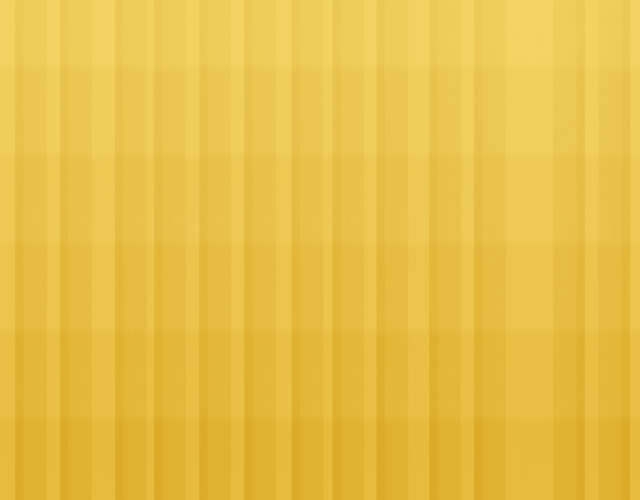
Write a WebGL 2 fragment shader that draws this pattern.

```glsl
#version 300 es
precision highp float;

#define STRIPS 11
#define FOLD_X 0.8275
#define EDGE_WIDTH 0.0130
#define BODY_WIDTH 0.0495
#define BAND_START 0.172
#define BAND_PITCH 0.176
#define BAND_STRENGTH 0.19
#define GRAIN 0.34
#define GOLD vec3(0.880, 0.692, 0.185)
#define STRAW vec3(0.936, 0.812, 0.362)
#define SHADE_STEP vec3(0.021, 0.032, 0.042)

uniform vec2 u_resolution;
out vec4 fragColor;

// Left edges of the strips, as fractions of the canvas width
const float stripEdge[STRIPS] = float[](
    0.0234, 0.0938, 0.1797, 0.2409, 0.3112, 0.3815,
    0.4557, 0.5195, 0.5885, 0.6706, 0.7409);

float hash(vec2 p) {
    vec3 q = fract(p.xyx * 0.1031);
    q += dot(q, q.yzx + 33.33);
    return fract((q.x + q.y) * q.z);
}

float noise(vec2 p) {
    vec2 cell = floor(p);
    vec2 f = fract(p);
    f = f * f * (3.0 - 2.0 * f);
    float low = mix(hash(cell), hash(cell + vec2(1.0, 0.0)), f.x);
    float high = mix(hash(cell + vec2(0.0, 1.0)), hash(cell + 1.0), f.x);
    return mix(low, high, f.y);
}

// Fine upright fibres with faint cross ripples, centred on zero
float woodGrain(vec2 p) {
    float fibres = noise(vec2(p.x * 420.0, p.y * 9.0) + 17.0) - 0.5;
    float threads = noise(vec2(p.x * 760.0, p.y * 24.0) + 53.0) - 0.5;
    float ripples = noise(vec2(p.x * 70.0, p.y * 75.0) + 91.0) - 0.5;
    return 0.5 * fibres + 0.35 * threads + 0.3 * ripples;
}

// Shade across one strip: dark edge, mid body, pale gap
float stripShade(vec2 p, float pixel) {
    float body = smoothstep(-pixel, pixel, p.x - EDGE_WIDTH);
    float gap = smoothstep(-pixel, pixel, p.x - BODY_WIDTH);
    float shade = mix(-0.95, -0.25 + 3.0 * (p.x - EDGE_WIDTH), body);
    shade = mix(shade, 0.85, gap);
    return shade + GRAIN * woodGrain(p) * mix(1.0, 0.45, gap);
}

// Height tone with a soft downward step at each band
float bandTone(float y) {
    float f = fract((y - BAND_START) / BAND_PITCH);
    float saw = 0.5 - f + smoothstep(0.88, 1.0, f);
    return y + BAND_STRENGTH * saw * mix(1.1, 0.8, y);
}

void main() {
    vec2 uv = gl_FragCoord.xy / u_resolution;
    float pixel = 0.8 / u_resolution.x;

    // The strips mirror about one upright axis
    float x = FOLD_X - abs(uv.x - FOLD_X);
    float shade = 0.85 + GRAIN * 0.45 * woodGrain(vec2(x + 0.1, uv.y));
    for (int i = 0; i < STRIPS; i++) {
        float d = x - stripEdge[i];
        float cover = smoothstep(-pixel, pixel, d);
        shade = mix(shade, stripShade(vec2(d, uv.y), pixel), cover);
    }

    // Vertical gradient, then strip contrast that grows towards the bottom
    float glow = 0.06 * uv.y * exp(-pow((uv.x - FOLD_X) / 0.12, 2.0));
    vec3 color = mix(GOLD, STRAW, bandTone(uv.y) + glow);
    color += SHADE_STEP * shade * mix(1.1, 0.7, uv.y);
    fragColor = vec4(color, 1.0);
}
```
